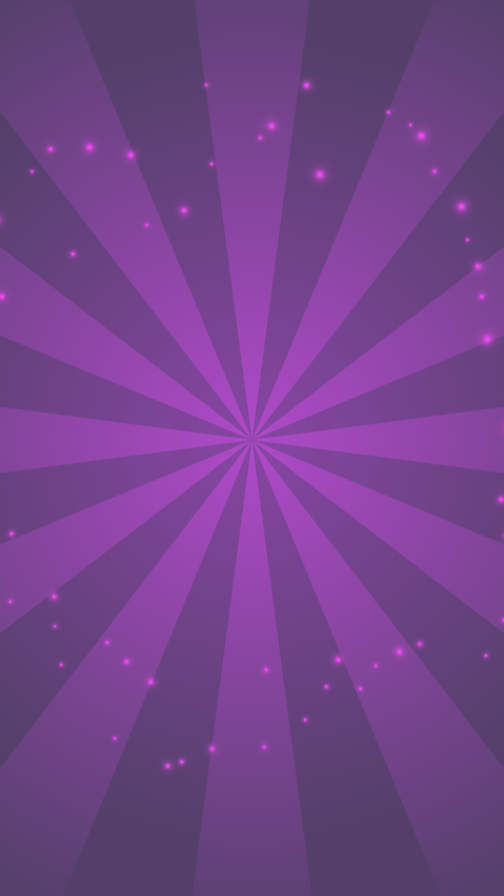
This background is drawn by a Shadertoy shader. Its source:

```glsl
// Violet sunburst fading toward the corners, ringed by small glowing sparks.

const float TAU = 6.28319;
const float RAY_COUNT = 12.0;
const int SPARK_COUNT = 70;

const vec3 EDGE_COLOR  = vec3(0.325, 0.248, 0.412);
const vec3 GAP_COLOR   = vec3(0.535, 0.272, 0.645);
const vec3 RAY_COLOR   = vec3(0.690, 0.290, 0.790);
const vec3 SPARK_COLOR = vec3(0.930, 0.290, 0.940);

float hash(float n) {
    return fract(sin(n * 12.9898) * 43758.5);
}

// Linear falloff that eases into zero at the given reach.
float falloff(float dist, float reach) {
    float t = 1.0 - dist / reach;
    return 0.5 * (t + sqrt(t * t + 0.002));
}

// Alternating wedges: 1 inside a ray, 0 in a gap.
float rayMask(vec2 p, float count, float pixel) {
    float wave = cos(count * atan(p.y, p.x));
    float soft = min(count * pixel / max(length(p), pixel), 2.0);
    return smoothstep(-soft, soft, wave);
}

// Bright core inside a wider, dimmer halo.
float sparkGlow(float dist, float size) {
    float q = dist * dist / (size * size);
    return 0.7 * exp(-3.0 * q) + 0.35 * exp(-0.6 * q);
}

// Sparks spread by jittered angle over a ring, wider at the sides.
float sparkRing(vec2 p, float inner, float outer) {
    float light = 0.0;
    for (int i = 0; i < SPARK_COUNT; i++) {
        float id = float(i) + 1.0;
        float angle = TAU * (id + hash(id)) / float(SPARK_COUNT);
        float nearest = inner + 0.08 * abs(cos(angle));
        float radius = mix(nearest, outer, hash(id + 91.7));
        float size = mix(0.005, 0.0135, pow(hash(id + 37.3), 2.0));
        vec2 spot = radius * vec2(cos(angle), sin(angle));
        light += sparkGlow(length(p - spot), size);
    }
    return min(light, 1.0);
}

void mainImage(out vec4 fragColor, in vec2 fragCoord) {
    // Canvas widths, measured from the hub of the rays
    vec2 p = (fragCoord - vec2(0.5, 0.509) * iResolution.xy) / iResolution.x;
    float dist = length(p);

    // Rays reach farther than the glow between them
    vec3 gap = mix(EDGE_COLOR, GAP_COLOR, falloff(dist, 0.80));
    vec3 ray = mix(EDGE_COLOR, RAY_COLOR, falloff(dist, 1.02));
    vec3 color = mix(gap, ray, rayMask(p, RAY_COUNT, 1.0 / iResolution.x));

    // Sparks
    color = mix(color, SPARK_COLOR, sparkRing(p, 0.43, 0.72));

    fragColor = vec4(color, 1.0);
}
```
